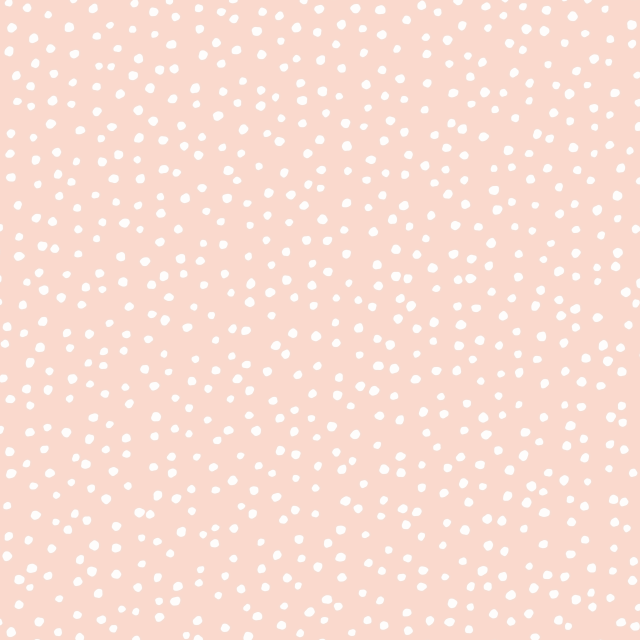
Reproduce this pattern procedurally as a Shadertoy shader.

```glsl
// Hand-cut white dots scattered evenly over a flat blush ground.
// A turned, staggered lattice gives each cell one jittered dot: a slightly
// stretched ellipse with a wobbly outline, a soft edge and a faint dull rim.

const vec3 GROUND_COLOR = vec3(0.982, 0.852, 0.802);
const vec3 RIM_COLOR    = vec3(0.964, 0.858, 0.818);
const vec3 DOT_COLOR    = vec3(0.995, 0.993, 0.988);

const float CELLS       = 27.7;    // lattice cells across the canvas
const float GRID_TURN   = 0.42;    // lattice angle, hides the rows
const float JITTER      = 0.31;    // largest dot offset, in cells
const float RADIUS_MIN  = 0.0054;  // dot radii, in canvas units
const float RADIUS_MAX  = 0.0077;
const float STRETCH     = 0.13;    // largest elongation of a dot
const float TILT        = 0.6;     // usual direction of the long axis
const float TILT_SPREAD = 1.1;
const float WOBBLE      = 0.045;   // outline irregularity
const float EDGE_WIDTH  = 0.0022;  // softness of the outline
const float RIM_WIDTH   = 0.0024;  // width of the dull rim
const float TAU         = 6.2831853;

// Integer hash: three values in 0..1 for a cell and a seed
vec3 hash3(ivec2 cell, int seed) {
    uvec3 v = uvec3(ivec3(cell, seed)) * 1664525u + 1013904223u;
    v.x += v.y * v.z; v.y += v.z * v.x; v.z += v.x * v.y;
    v ^= v >> 16u;
    v.x += v.y * v.z; v.y += v.z * v.x; v.z += v.x * v.y;
    return vec3(v >> 8u) / 16777216.0;
}

mat2 rotation(float angle) {
    float c = cos(angle), s = sin(angle);
    return mat2(c, s, -s, c);
}

// Approximate signed distance to one dot; p is relative to its centre
float dotDistance(vec2 p, vec3 shape, vec3 phase) {
    float radius = mix(RADIUS_MIN, RADIUS_MAX, shape.x);
    float stretch = 1.0 + STRETCH * shape.y;
    float tilt = TILT + TILT_SPREAD * (shape.z - 0.5);
    vec2 q = rotation(-tilt) * p * vec2(1.0 / stretch, stretch);
    float angle = atan(q.y, q.x);
    float wave = sin(3.0 * angle + TAU * phase.x)
               + 0.6 * sin(4.0 * angle + TAU * phase.y)
               + 0.4 * sin(6.0 * angle + TAU * phase.z);
    return length(q) - radius * (1.0 + WOBBLE * wave);
}

// Distance to the nearest dot of the jittered lattice
float dotField(vec2 uv) {
    mat2 turn = rotation(GRID_TURN);
    vec2 p = turn * uv * CELLS;
    float nearest = 1.0;
    for (int j = -1; j <= 1; j++) {
        float row = floor(p.y) + float(j);
        float shift = 0.5 * mod(row, 2.0);
        for (int i = -1; i <= 1; i++) {
            float column = floor(p.x - shift) + float(i);
            ivec2 cell = ivec2(column, row);
            vec3 place = hash3(cell, 1);
            float angle = TAU * place.x;
            vec2 offset = JITTER * sqrt(place.y) * vec2(cos(angle), sin(angle));
            vec2 centre = vec2(column + shift, row) + 0.5 + offset;
            vec2 local = transpose(turn) * (p - centre) / CELLS;
            nearest = min(nearest, dotDistance(local, hash3(cell, 2), hash3(cell, 3)));
        }
    }
    return nearest;
}

void mainImage(out vec4 fragColor, in vec2 fragCoord) {
    float scale = 1.0 / min(iResolution.x, iResolution.y);
    float d = dotField(fragCoord * scale);

    // Edge at least one pixel wide
    float halfEdge = 0.5 * max(EDGE_WIDTH, 1.2 * scale);
    float cover = 1.0 - smoothstep(-halfEdge, halfEdge, d);
    float rim = 1.0 - smoothstep(0.5 * RIM_WIDTH, 1.5 * RIM_WIDTH, d);

    vec3 color = mix(GROUND_COLOR, RIM_COLOR, rim);
    fragColor = vec4(mix(color, DOT_COLOR, cover), 1.0);
}
```
